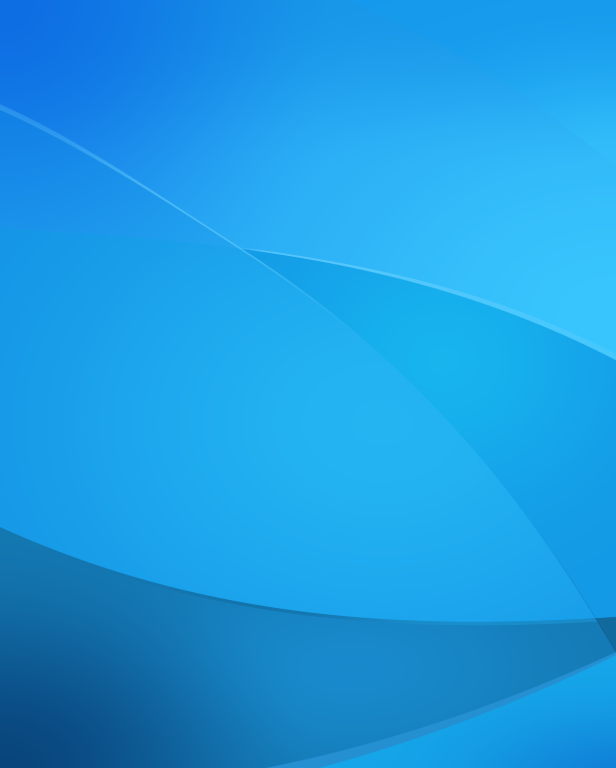
Reproduce this background procedurally as a WebGL 2 fragment shader.

```glsl
#version 300 es
precision highp float;

uniform vec2 u_resolution;
out vec4 fragColor;

#define CORNER_BLUE vec3(0.050, 0.425, 0.890)
#define SKY_BLUE    vec3(0.140, 0.635, 0.945)
#define BRIGHT_CYAN vec3(0.220, 0.770, 0.990)
#define EDGE_BLUE   vec3(0.065, 0.560, 0.890)
#define BODY_BLUE   vec3(0.140, 0.705, 0.950)
#define WING_CYAN   vec3(0.090, 0.705, 0.935)
#define DEEP_NAVY   vec3(0.035, 0.270, 0.490)
#define DEEP_BLUE   vec3(0.095, 0.540, 0.800)
#define TEAL_BLUE   vec3(0.075, 0.465, 0.690)
#define FLOOR_BLUE  vec3(0.085, 0.655, 0.915)
#define HIGHLIGHT   vec3(0.420, 0.820, 1.000)

// Cubic curve height: coefficients from constant to cubic
float curve(float x, vec4 k) {
    return k.x + x * (k.y + x * (k.z + x * k.w));
}

// Smooth coverage of the side where d is positive
float cover(float d) {
    float w = max(fwidth(d), 1e-5);
    return smoothstep(-0.6 * w, 0.6 * w, d);
}

// Coverage of the strip from d = 0 up to d = width
float strip(float d, float width) {
    return cover(d) * cover(width - d);
}

float glow(vec2 p, vec2 centre, vec2 radius) {
    vec2 q = (p - centre) / radius;
    return exp(-dot(q, q));
}

// Upper sheet: bright on the right, deep in the upper left corner
vec3 upperSheet(vec2 p) {
    vec3 c = mix(SKY_BLUE, BRIGHT_CYAN, glow(p, vec2(1.0, 0.59), vec2(0.60, 0.33)));
    c = mix(c, EDGE_BLUE, 0.65 * smoothstep(0.78, 1.0, p.y));
    float fromCorner = length((p - vec2(0.0, 1.0)) * vec2(1.0, 1.25));
    return mix(CORNER_BLUE, c, smoothstep(-0.03, 0.60, fromCorner));
}

// Sheet behind the upper right arc
vec3 cornerSheet(vec2 p) {
    vec3 c = mix(vec3(0.08, 0.60, 0.925), BRIGHT_CYAN,
                 0.85 * glow(p, vec2(1.0, 0.78), vec2(0.30, 0.13)));
    return c;
}

vec3 bodySheet(vec2 p) {
    return mix(EDGE_BLUE, BODY_BLUE, glow(p, vec2(0.62, 0.45), vec2(0.58, 0.35)));
}

vec3 wingSheet(vec2 p) {
    return mix(vec3(0.075, 0.600, 0.900), WING_CYAN,
               glow(p, vec2(0.72, 0.53), vec2(0.26, 0.18)));
}

// Dark lower sheet, sinking into the lower left corner
vec3 deepSheet(vec2 p) {
    vec3 c = mix(TEAL_BLUE, DEEP_BLUE, glow(p, vec2(0.57, 0.13), vec2(0.34, 0.13)));
    float shade = 1.0 - smoothstep(0.0, 0.46, length(p * vec2(0.85, 1.5)));
    return mix(c, DEEP_NAVY, shade);
}

void main() {
    vec2 p = gl_FragCoord.xy / u_resolution;
    float x = p.x;

    // Signed heights above the five sweeping edges
    float arc = p.y - curve(x, vec4(1.0541, 0.1286, -0.40, 0.0));
    float bend = max(0.391 - x, 0.0);
    float sweep = p.y - curve(x, vec4(0.8607, -0.4964, 0.2357, -0.449))
                - 0.9 * x * bend * bend;
    float crest = p.y - curve(x, vec4(0.703, -0.0506, 0.0006, -0.122));
    float bowl = p.y - curve(x, vec4(0.3138, -0.365, 0.325, -0.077));
    float ramp = p.y - curve(x, vec4(-0.0352, 0.0022, 0.184, 0.0));
    float right = cover(sweep);

    // Upper area
    vec3 upper = upperSheet(p);
    upper = mix(mix(upper, EDGE_BLUE, 0.28), upper, right);
    vec3 col = mix(upper, cornerSheet(p), cover(arc));

    // Middle area, divided by the sweep
    vec3 middle = mix(bodySheet(p), wingSheet(p), right);
    col = mix(middle, col, cover(crest));

    // Thin light along the crest, starting at the crossing
    float crestLight = strip(crest, 0.002 + 0.006 * smoothstep(0.4, 1.0, x));
    float crestFade = smoothstep(0.38, 0.44, x) * mix(0.65, 0.30, smoothstep(0.5, 1.0, x));
    col = mix(col, HIGHLIGHT, crestLight * crestFade);

    // Tapering light along the sweep, turning to shadow at the far end
    float lightWidth = mix(0.0075, 0.0022, smoothstep(0.0, 0.36, x));
    float sweepFade = mix(0.26, 0.60, smoothstep(0.05, 0.34, x))
                    * (1.0 - smoothstep(0.36, 0.64, x));
    float sweepLine = strip(sweep + 0.5 * lightWidth, lightWidth);
    col = mix(col, HIGHLIGHT, sweepLine * sweepFade);
    col = mix(col, TEAL_BLUE, sweepLine * 0.55 * smoothstep(0.82, 0.98, x));

    // Dark lower area with a narrow rim under its upper edge
    vec3 deep = deepSheet(p);
    deep *= 1.0 - 0.13 * right;
    float rim = strip(-bowl, 0.0045);
    float rimShade = glow(vec2(x, 0.0), vec2(0.43, 0.0), vec2(0.20, 1.0));
    deep = mix(deep, TEAL_BLUE * 0.92, rim * 0.65 * rimShade);
    deep = mix(deep, vec3(0.11, 0.59, 0.83), rim * 0.6 * smoothstep(0.5, 0.75, x) * (1.0 - right));
    col = mix(deep, col, cover(bowl));
    col = mix(col, DEEP_NAVY, sweepLine * 0.4 * cover(-bowl));

    // Bright floor and its tapering border
    float border = 0.004 + 0.0235 * (1.0 - x);
    vec3 ground = mix(FLOOR_BLUE, vec3(0.06, 0.50, 0.84),
                      glow(p, vec2(1.02, -0.02), vec2(0.25, 0.09)));
    ground = mix(ground, vec3(0.14, 0.56, 0.82), cover(ramp + border));
    col = mix(ground, col, cover(ramp));

    fragColor = vec4(col, 1.0);
}
```
